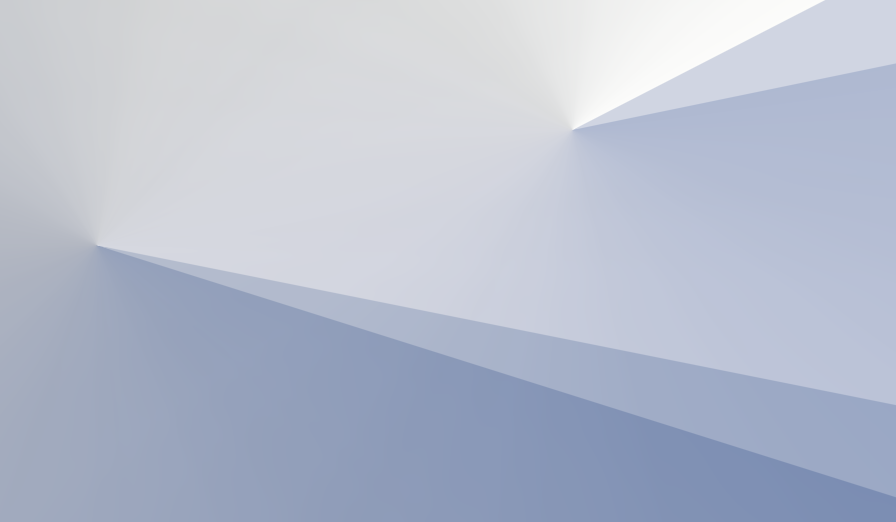
Write a WebGL 2 fragment shader that draws this background.

```glsl
#version 300 es
precision highp float;
// Two overlapping angular gradients, folded like pale paper fans with faint rays.

#define LEFT_CENTRE vec2(0.108, 0.530)   // fractions of the canvas
#define RIGHT_CENTRE vec2(0.639, 0.751)
#define LEFT_EDGE 0.0314                 // bright edge, in clockwise turns from the right
#define RIGHT_EDGE -0.0756
#define LEFT_FOLD 0.0172                 // width of the narrow fold, in turns
#define RIGHT_FOLD 0.0433
#define RAY_STRENGTH 0.0035

uniform vec2 u_resolution;
out vec4 fragColor;

const float TAU = 6.2831853;

// Four colours spread over 0..1, with two movable inner stops.
vec3 ramp(float t, vec3 c0, vec3 c1, vec3 c2, vec3 c3, float s1, float s2) {
    vec3 c = mix(c0, c1, clamp(t / s1, 0.0, 1.0));
    c = mix(c, c2, clamp((t - s1) / (s2 - s1), 0.0, 1.0));
    return mix(c, c3, clamp((t - s2) / (1.0 - s2), 0.0, 1.0));
}

// Returns the sweep position (x) and the antialiased fold coverage (y).
vec2 fan(vec2 d, float edge, float fold) {
    float turn = fract(atan(-d.y, d.x) / TAU - edge);
    float side = turn - step(0.5, turn);
    float soft = min(0.75 / (u_resolution.y * TAU * max(length(d), 1e-4)), fold * 0.5);
    float cover = smoothstep(-soft, soft, side)
                * (1.0 - smoothstep(fold - soft, fold + soft, side));
    float sweep = turn < fold * 0.5 ? 1.0 : max((turn - fold) / (1.0 - fold), 0.0);
    return vec2(sweep, cover);
}

// Faint radial streaks from layered sines.
float rays(float t, float phase) {
    float sum = 0.0, amp = 0.5, freq = 43.0;
    for (int i = 0; i < 4; i++) {
        sum += amp * sin(t * freq + phase + 1.5 * sin(t * freq * 0.37));
        amp *= 0.7;
        freq *= 1.83;
        phase += 2.1;
    }
    return sum * RAY_STRENGTH;
}

void main() {
    vec2 aspect = vec2(u_resolution.x / u_resolution.y, 1.0);
    vec2 uv = gl_FragCoord.xy / u_resolution;

    // Right fan: blue through grey to white.
    vec2 right = fan((uv - RIGHT_CENTRE) * aspect, RIGHT_EDGE, RIGHT_FOLD);
    vec3 light = ramp(right.x, vec3(0.690, 0.730, 0.830), vec3(0.842, 0.850, 0.885),
                      vec3(0.872, 0.876, 0.884), vec3(1.0), 0.50, 0.68);
    light += rays(right.x, 0.7);
    light = mix(light, vec3(0.825, 0.845, 0.900), right.y);

    // Left fan: a shade taken from the light, deepest under its fold.
    vec2 left = fan((uv - LEFT_CENTRE) * aspect, LEFT_EDGE, LEFT_FOLD);
    vec3 shade = ramp(left.x, vec3(0.262, 0.220, 0.150), vec3(0.145, 0.135, 0.125),
                      vec3(0.030, 0.030, 0.045), vec3(0.0), 0.46, 0.75);
    shade += rays(left.x, 3.2);
    shade = mix(shade, vec3(0.135, 0.112, 0.078), left.y);

    fragColor = vec4(clamp(light - shade, 0.0, 1.0), 1.0);
}
```
